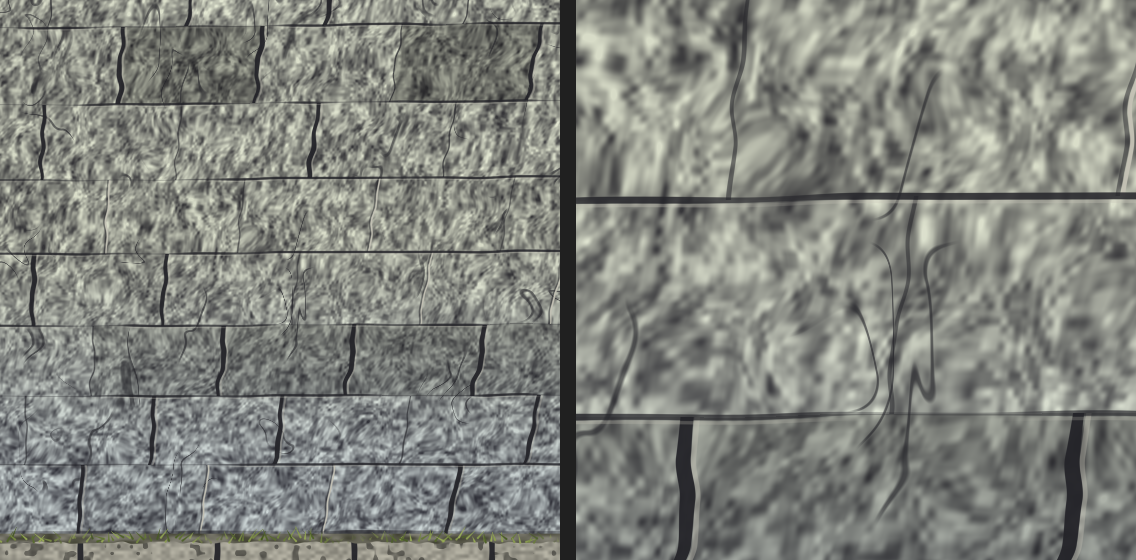
Left: the whole. Right: its middle third, enlarged.
Reproduce this texture procedurally as a WebGL 1 fragment shader.

```glsl
precision highp float;
// Rough split-stone wall in staggered courses above a grassy gutter and pavers.
// Courses grow slightly with height; joints are shifted, slanted and worn by hash,
// and the stone surface is layered, stretched value noise.
uniform vec2 u_resolution;

#define WALL_BASE 0.05
#define COURSE_HEIGHT 0.118
#define COURSE_GROWTH 0.0015
#define BLOCK_WIDTH 0.222
#define BLOCK_GROWTH 0.004
#define GRAIN_CONTRAST 1.9
#define BED_HALF_WIDTH 0.0012
#define PAVER_TOP 0.031
#define PAVER_WIDTH 0.245
#define BLADES 120

const vec3 STONE_DARK = vec3(0.31, 0.31, 0.32);
const vec3 STONE_LIGHT = vec3(0.76, 0.77, 0.735);
const vec3 GAP = vec3(0.14, 0.14, 0.16);
const vec3 JOINT_LIT = vec3(0.77, 0.76, 0.71);
const vec3 PAVER = vec3(0.63, 0.62, 0.57);
const vec3 SOIL = vec3(0.25, 0.25, 0.19);
const vec3 GRASS_DARK = vec3(0.27, 0.34, 0.14);
const vec3 GRASS_LIGHT = vec3(0.60, 0.67, 0.35);

float hash(vec2 p) {
  return fract(sin(dot(p, vec2(127.1, 311.7))) * 43758.5453);
}

float noise(vec2 p) {
  vec2 i = floor(p), f = fract(p);
  f = f * f * (3.0 - 2.0 * f);
  return mix(mix(hash(i), hash(i + vec2(1.0, 0.0)), f.x),
             mix(hash(i + vec2(0.0, 1.0)), hash(i + 1.0), f.x), f.y);
}

// Antialiased coverage of a line with the given half width
float line(float d, float halfWidth, float px) {
  return 1.0 - smoothstep(halfWidth - px, halfWidth + px, abs(d));
}

// Chiselled grain: upright streaks high on the wall, rounder flecks low down
float grain(vec2 p) {
  vec2 q = p + 0.016 * vec2(noise(p * 24.0), noise(p * 24.0 + 9.0));
  q.x -= 0.2 * q.y;
  float streaks = mix(noise(q * vec2(95.0, 105.0)), noise(q * vec2(125.0, 58.0)),
                      smoothstep(0.15, 0.6, p.y));
  float g = 0.52 * streaks + 0.33 * noise(q * vec2(220.0, 170.0)) + 0.15 * noise(q * 38.0);
  return 0.5 + (g - 0.5) * GRAIN_CONTRAST;
}

vec3 wall(vec2 p, float px) {
  // Course index and height within the course
  float y = p.y - 0.01 * p.x * p.y + 0.003 * (noise(p * vec2(14.0, 3.0)) - 0.5);
  float rise = max(y - WALL_BASE, 0.0);
  float course = (sqrt(COURSE_HEIGHT * COURSE_HEIGHT + 4.0 * COURSE_GROWTH * rise)
                  - COURSE_HEIGHT) / (2.0 * COURSE_GROWTH);
  float row = floor(course), v = fract(course);

  // Staggered blocks with slanted, wobbling upright joints
  float width = BLOCK_WIDTH + BLOCK_GROWTH * row;
  float shift = mix(0.64 + 0.04 * row, 0.18 + 0.026 * row, mod(row, 2.0));
  float wobble = 0.008 * (noise(vec2(p.y * 38.0, floor(p.x * 5.0 / 6.0) + row)) - 0.5);
  float x = (p.x - (0.003 + 0.027 * p.x) * (v - 0.5) + wobble) / width - shift;
  float block = floor(x), joint = floor(x + 0.5);
  float jointDist = (x - joint) * width;

  // Block tone: a dark course low down, alternate dark blocks near the top
  float dark = 0.16 * step(abs(row - 2.0), 0.1) * step(0.0, block)
             + 0.21 * step(abs(row - 6.0), 0.1) * (1.0 - mod(block, 2.0)) * step(0.0, block);
  float tone = 1.03 - dark + 0.08 * (hash(vec2(block, row + 3.0)) - 0.5);
  vec3 col = mix(STONE_DARK, STONE_LIGHT, clamp(grain(p), -0.25, 1.15)) * tone;
  col *= mix(vec3(0.93, 0.96, 1.01), vec3(1.01, 1.015, 0.97), smoothstep(0.1, 0.6, p.y));

  // Sparse chisel cracks
  float crack = abs(noise(p * vec2(30.0, 11.0) + 2.5 * noise(p * 18.0)) - 0.5);
  float crackMask = smoothstep(0.62, 0.8, noise(p * vec2(17.0, 13.0) + 31.0));
  col = mix(col, GAP, 0.6 * crackMask * (1.0 - smoothstep(0.01, 0.05, crack)));

  // Upright joints: lit mortar, deep shadow or a faint seam
  vec2 id = vec2(joint, row);
  float kind = hash(id + 5.0);
  float lit = step(kind, 0.3), deep = step(0.62, kind);
  float taper = mix(0.55, 1.1, noise(vec2(v * 3.0, kind * 40.0)));
  float halfWidth = taper * mix(0.0015, 0.0044, deep);
  float strength = mix(0.45 + 0.3 * hash(id + 8.0), 0.95, max(lit, deep));
  col = mix(col, JOINT_LIT, 0.4 * deep * line(jointDist - 0.006, 0.0016, px));
  col = mix(col, GAP, 0.5 * lit * line(jointDist + 0.003, 0.0014, px));
  col = mix(col, mix(GAP, JOINT_LIT, lit), strength * line(jointDist, halfWidth, px));

  // Bed joints: a thin worn shadow with a pale lower edge
  float bedDist = (v - floor(v + 0.5)) * (COURSE_HEIGHT + 2.0 * COURSE_GROWTH * course);
  float wear = smoothstep(0.15, 0.7, noise(vec2(p.x * 11.0, floor(course + 0.5) * 7.0)));
  col = mix(col, JOINT_LIT, 0.35 * wear * line(bedDist + 0.0032, 0.001, px));
  return mix(col, GAP, (0.3 + 0.55 * wear) * line(bedDist, BED_HALF_WIDTH * (0.7 + wear), px));
}

vec3 pavement(vec2 p, float px) {
  float x = (p.x - 0.143) / PAVER_WIDTH;
  float gap = (x - floor(x + 0.5)) * PAVER_WIDTH + 0.003 * (noise(p * 60.0) - 0.5);
  vec3 col = PAVER * (0.82 + 0.32 * noise(p * vec2(120.0, 150.0)));
  col *= 1.0 - 0.4 * smoothstep(0.72, 0.85, noise(p * 85.0 + 4.0));
  return mix(col, GAP, 0.95 * line(gap, 0.005, px));
}

// Grass blades rooted along the gutter, longer inside tufts
vec3 grass(vec3 col, vec2 p, float px) {
  for (int i = 0; i < BLADES; i++) {
    float n = float(i);
    float rootX = (n + hash(vec2(n, 1.0))) / float(BLADES);
    float tuft = smoothstep(0.35, 0.65, noise(vec2(rootX * 8.0, 12.0)));
    vec2 root = vec2(rootX, 0.031 + 0.01 * hash(vec2(n, 2.0)));
    vec2 blade = vec2(0.034 * (hash(vec2(n, 3.0)) - 0.5), 0.004 + 0.015 * hash(vec2(n, 4.0)));
    blade *= 0.35 + 0.75 * tuft;
    float t = clamp(dot(p - root, blade) / dot(blade, blade), 0.0, 1.0);
    float cover = line(length(p - root - blade * t), 0.0017 * (1.1 - t), px);
    vec3 green = mix(GRASS_DARK, GRASS_LIGHT, hash(vec2(n, 5.0)));
    col = mix(col, green, cover * (0.25 + 0.75 * tuft));
  }
  return col;
}

void main() {
  vec2 p = gl_FragCoord.xy / u_resolution;
  float px = 0.75 / min(u_resolution.x, u_resolution.y);
  float edge = 0.005 * (noise(vec2(p.x * 55.0, 2.0)) - 0.5);
  vec3 gutter = mix(SOIL, PAVER * 0.85, noise(p * vec2(45.0, 130.0)));
  vec3 col = mix(pavement(p, px), gutter, smoothstep(-px, px, p.y - PAVER_TOP - edge));
  col = mix(col, wall(p, px), smoothstep(-px, px, p.y - WALL_BASE + 0.003));
  if (p.y < 0.07) col = grass(col, p, px);
  gl_FragColor = vec4(clamp(col, 0.0, 1.0), 1.0);
}
```
